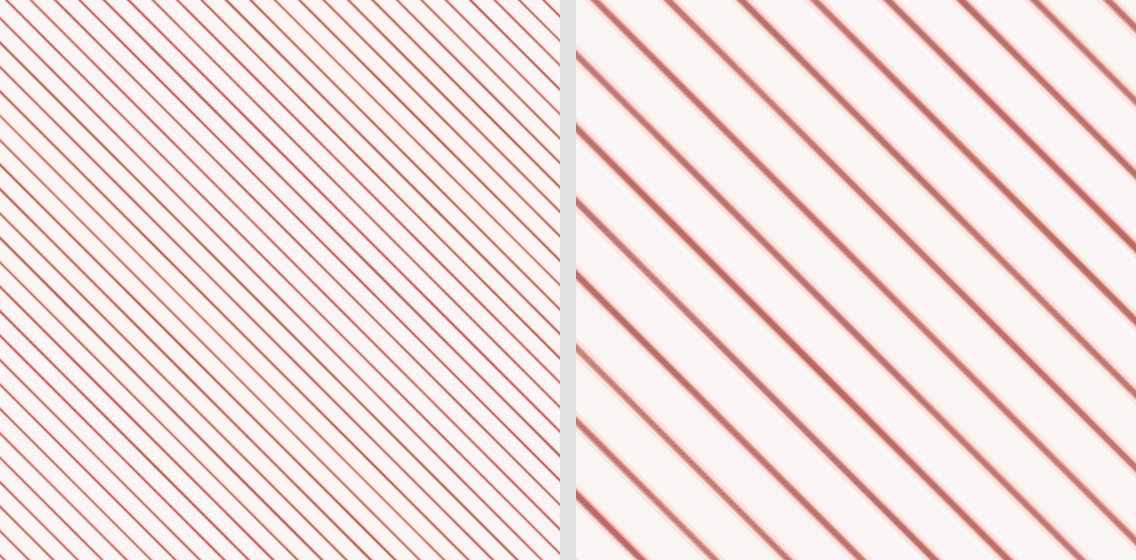
Left: the whole. Right: its middle third, enlarged.
Give the GLSL for this pattern, as a WebGL 2 fragment shader.

```glsl
#version 300 es
precision highp float;
// Thin red pinstripes with pale pink edges, falling at 45 degrees over a faintly grained white ground.

uniform vec2 u_resolution;
out vec4 fragColor;

const float REPEATS = 22.93;        // stripes across one canvas side
const float OFFSET = 0.0112;        // first stripe's crossing of the top edge
const float CORE_HALF = 0.0014;     // half widths, measured across the stripe
const float RIM_HALF = 0.0024;
const float HALO_HALF = 0.0045;
const float SOFTNESS = 0.0002;
const float SHADE_WEAR = 0.04;      // ink shade variation
const float WIDTH_WEAR = 0.00022;   // stripe width variation
const float GRAIN_AMOUNT = 0.004;

const vec3 GROUND = vec3(0.98, 0.963, 0.961);
const vec3 HALO = vec3(1.0, 0.89, 0.87);
const vec3 RIM = vec3(0.89, 0.64, 0.61);
const vec3 CORE = vec3(0.745, 0.455, 0.425);

float hash(float n) {
    return fract(sin(n * 12.99) * 4375.85);
}

// Smooth coverage of a band centred on zero distance.
float band(float dist, float halfWidth, float blur) {
    return 1.0 - smoothstep(halfWidth - blur, halfWidth + blur, dist);
}

// Fine woven mottling from layered sines.
float grain(vec2 p) {
    float weave = sin(p.x * 690.0) * sin(p.y * 690.0);
    float drift = sin(p.x * 213.0 + 2.0 * sin(p.y * 157.0));
    return 0.6 * weave + 0.4 * drift;
}

// Uneven ink: one tone per stripe plus a slow swell along it.
float wear(float id, float along) {
    float phase = 6.2832 * hash(id + 40.0);
    float swell = 0.35 * sin(along * 9.0 + phase) + 0.15 * sin(along * 31.0 + phase * 2.0);
    return swell + 1.6 * (hash(id + 71.0) - 0.5);
}

void main() {
    vec2 uv = gl_FragCoord.xy / u_resolution;

    // Stripe index and perpendicular distance to its centre line
    float phase = (uv.x + uv.y - 1.0 - OFFSET) * REPEATS;
    float id = floor(phase + 0.5);
    float dist = abs(phase - id) / (REPEATS * sqrt(2.0));
    float blur = max(SOFTNESS, 0.38 / min(u_resolution.x, u_resolution.y));

    // Heavier stripes are lighter in shade loss: wear thins and pales the ink together
    float worn = wear(id, uv.x - uv.y);
    float thinning = WIDTH_WEAR * worn;

    // Ground, then halo, rim and core from the outside in
    vec3 color = GROUND + GRAIN_AMOUNT * grain(uv);
    color = mix(color, HALO, band(dist, HALO_HALF, blur));
    color = mix(color, RIM, band(dist, RIM_HALF - thinning, blur));
    vec3 ink = CORE + SHADE_WEAR * worn * vec3(0.6, 1.0, 1.0);
    color = mix(color, ink, band(dist, CORE_HALF - thinning, blur));

    fragColor = vec4(color, 1.0);
}
```
